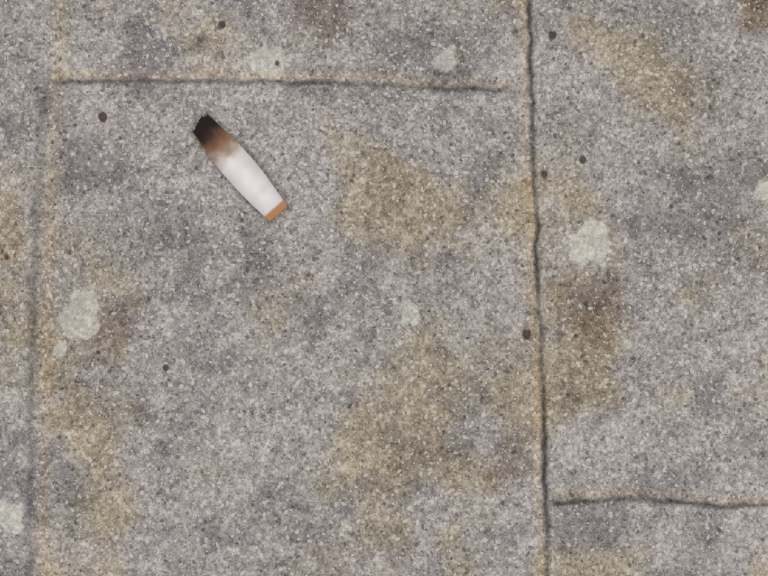
This texture is drawn by a Shadertoy shader. Its source:

```glsl
float hash(vec2 p) {
    vec3 q = fract(vec3(p.xyx) * 0.1031);
    q += dot(q, q.yzx + 33.33);
    return fract((q.x + q.y) * q.z);
}

float noise(vec2 p) {
    vec2 i = floor(p), f = fract(p);
    f = f * f * (3.0 - 2.0 * f);
    return mix(mix(hash(i), hash(i + vec2(1, 0)), f.x),
               mix(hash(i + vec2(0, 1)), hash(i + 1.0), f.x), f.y);
}

float fbm(vec2 p) {
    float sum = 0.0, amp = 0.5;
    for (int i = 0; i < 5; i++) {
        sum += amp * noise(p);
        p = mat2(1.6, 1.2, -1.2, 1.6) * p + 17.3;
        amp *= 0.5;
    }
    return sum / 0.97;
}

// Sparse oval sand grains: x is pale coverage, y is dark coverage
vec2 grains(vec2 p, float scale) {
    vec2 cell = floor(p * scale), cover = vec2(0);
    float soft = 0.7 * scale / iResolution.y;
    for (int y = -1; y <= 1; y++)
    for (int x = -1; x <= 1; x++) {
        vec2 id = cell + vec2(x, y);
        vec2 d = p * scale - id - vec2(hash(id + 7.1), hash(id + 31.7));
        float a = 6.283 * hash(id + 53.9), kind = hash(id + 91.3);
        d = mat2(cos(a), sin(a), -sin(a), cos(a)) * d * vec2(1.0, 1.5);
        float size = mix(0.18, 0.46, pow(hash(id + 12.4), 2.0));
        float m = 1.0 - smoothstep(size - soft, size + soft, length(d));
        cover = max(cover, m * vec2(step(0.72, kind), step(kind, 0.16)));
    }
    return cover;
}

// Worn groove with a sandy raised lip on its positive side
vec3 joint(vec3 col, vec2 p, float d, float width, float depth) {
    d += (fbm(p * 28.0) - 0.5) * 0.012;
    float core = exp(-d * d / (width * width));
    float lip = exp(-pow((d - 2.6 * width) / (1.6 * width), 2.0));
    float wear = 0.55 + 0.8 * noise(p * 17.0);
    col = mix(col, col * vec3(1.04, 1.0, 0.93) + 0.01, lip * 0.8);
    return col * (1.0 - depth * wear * core);
}

// Soft-edged ragged blot, spot = centre and radius
float blot(vec2 p, vec3 spot, float ragged, float soft) {
    float d = length((p - spot.xy) * vec2(1.0, 0.9)) - spot.z;
    d += (fbm(p * 38.0) - 0.5) * ragged * spot.z;
    return 1.0 - smoothstep(-soft, soft, d);
}

vec3 slab(vec2 p) {
    // Weathering: broad tone, ochre algae and grey soot
    float tone = (fbm(p * 9.0) - 0.5) * 0.13 + (noise(p * 48.0) - 0.5) * 0.07
               + (noise(p * 105.0) - 0.5) * 0.10 + (noise(p * 200.0) - 0.5) * 0.16
               + (noise(p * 370.0 + 9.0) - 0.5) * 0.13;
    vec3 col = vec3(0.607, 0.583, 0.567) + tone;
    col *= mix(vec3(1), vec3(1.0, 0.965, 0.87), smoothstep(0.5, 0.72, fbm(p * 6.0 + 4.0)));
    col *= mix(vec3(1), vec3(0.86, 0.86, 0.88), smoothstep(0.52, 0.75, fbm(p * 13.0 + 40.0)));

    // Brown damp stains
    vec3 stains[5] = vec3[5](vec3(0.19, 0.425, 0.045), vec3(1.02, 0.46, 0.06),
        vec3(0.88, 0.185, 0.035), vec3(0.56, 0.98, 0.045), vec3(1.31, 0.98, 0.04));
    for (int i = 0; i < 5; i++)
        col *= mix(vec3(1), vec3(0.86, 0.83, 0.81), blot(p, stains[i], 1.8, 0.02));

    // Embedded grit at two sizes
    vec2 coarse = grains(p, 95.0), fine = grains(p + 3.7, 170.0);
    col = mix(col, vec3(0.80, 0.78, 0.76), coarse.x * 0.65);
    col = mix(col, vec3(0.74, 0.72, 0.70), fine.x * 0.5);
    col *= 1.0 - 0.22 * coarse.y - 0.14 * fine.y;

    // Pale lichen
    vec3 lichen[8] = vec3[8](vec3(0.465, 0.896, 0.031), vec3(0.773, 0.891, 0.021),
        vec3(1.024, 0.575, 0.037), vec3(0.142, 0.453, 0.033), vec3(0.71, 0.453, 0.018),
        vec3(0.015, 0.105, 0.025), vec3(1.325, 0.672, 0.014), vec3(0.105, 0.39, 0.012));
    for (int i = 0; i < 8; i++)
        col = mix(col, vec3(0.75, 0.74, 0.70) + tone * 0.6, 0.8 * blot(p, lichen[i], 1.5, 0.004));
    return col;
}

// Charred paper stub lying on the slab
vec3 stub(vec3 col, vec2 p) {
    vec2 q = p - vec2(0.345, 0.79);
    float along = dot(q, vec2(0.652, -0.758)), across = dot(q, vec2(0.758, 0.652));
    float burn = along + (fbm(p * 45.0) - 0.5) * 0.035;
    float halfWidth = 0.019 + 0.009 * sin(3.0 * clamp(along / 0.21, 0.0, 1.0));
    float d = max(abs(across) - halfWidth, max(-burn, along - 0.212));
    col *= 1.0 - 0.22 * (1.0 - smoothstep(0.0, 0.012, d));
    vec3 paper = vec3(0.87, 0.85, 0.84) - 0.12 * pow(across / halfWidth, 2.0);
    paper += (noise(p * 70.0) - 0.5) * 0.05;
    paper = mix(vec3(0.47, 0.34, 0.26), paper, smoothstep(0.045, 0.095, burn));
    paper = mix(vec3(0.17, 0.14, 0.14), paper, smoothstep(0.018, 0.055, burn));
    paper = mix(paper, vec3(0.70, 0.50, 0.34), smoothstep(0.197, 0.203, along));
    float edge = 1.0 / iResolution.y;
    return mix(col, paper, 1.0 - smoothstep(-edge, edge, d));
}

void mainImage(out vec4 fragColor, in vec2 fragCoord) {
    vec2 p = fragCoord / iResolution.y;
    vec3 col = slab(p);

    // Joints between the slabs
    float mainX = 0.951 - 0.031 * smoothstep(-0.1, 1.1, p.y);
    col = joint(col, p, mainX - p.x, 0.005, 0.42);
    float leftX = 0.052 + 0.03 * p.y * p.y;
    col = joint(col, p, p.x - leftX, 0.009, 0.16 * smoothstep(0.88, 0.83, p.y));
    float topSpan = smoothstep(0.07, 0.1, p.x) * smoothstep(0.9, 0.87, p.x);
    col = mix(col, joint(col, p, p.y - 0.852 - 0.008 * sin(p.x * 5.0), 0.005, 0.27), topSpan);
    float rightSpan = smoothstep(mainX, mainX + 0.015, p.x);
    col = mix(col, joint(col, p, p.y - 0.127 + 0.006 * sin(p.x * 16.0), 0.005, 0.32), rightSpan);

    // Dark crumbs of debris
    for (int i = 0; i < 12; i++) {
        vec2 at = vec2(1.333 * hash(vec2(i, 3.1)), hash(vec2(i, 8.6)));
        float size = 0.003 + 0.005 * hash(vec2(i, 5.2));
        col = mix(col, vec3(0.27, 0.21, 0.19), 0.8 * blot(p, vec3(at, size), 1.6, 0.0025));
    }
    fragColor = vec4(clamp(stub(col, p), 0.0, 1.0), 1.0);
}
```
